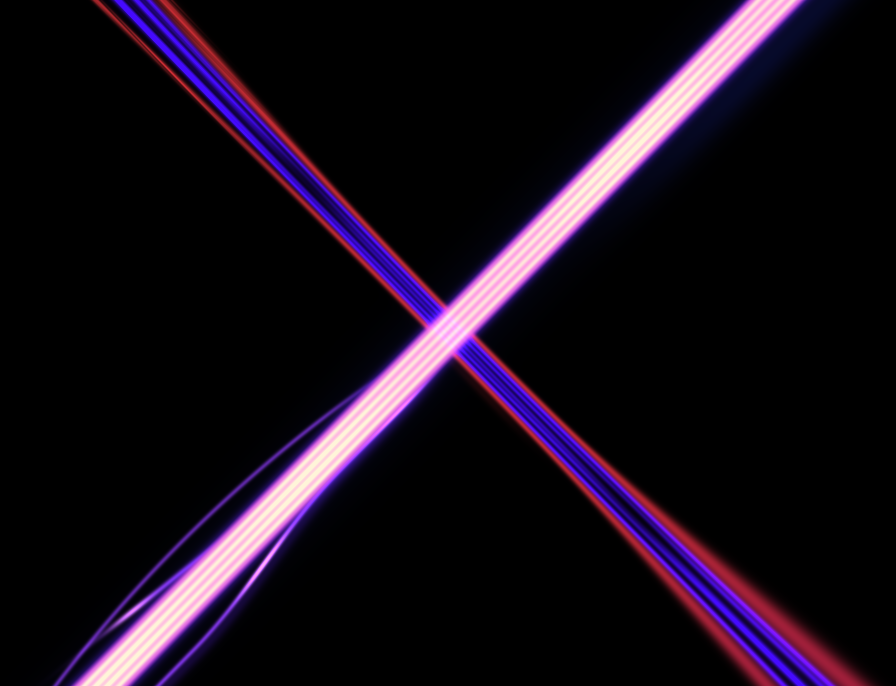
A Shadertoy shader for this background:

```glsl
// Two crossing beams of light on black: a bright pink-cream one over a dark red-blue one.

// Placement, in canvas heights from the canvas centre
const vec2 BRIGHT_ORIGIN = vec2(0.008, 0.022);
const vec2 BRIGHT_DIR = vec2(0.701, 0.713);
const vec2 DARK_ORIGIN = vec2(0.003, 0.029);
const vec2 DARK_DIR = vec2(-0.701, 0.713);
const float BRIGHT_HALF = 0.0285;
const float STRIPE_PERIOD = 0.4;
const float DARK_BOW = 0.0085;
const int BLUE_FIBRES = 5;

// Colours
const vec3 CREAM = vec3(1.0, 0.96, 0.85);
const vec3 PINK = vec3(1.0, 0.62, 0.90);
const vec3 MAGENTA = vec3(0.80, 0.28, 0.88);
const vec3 HALO = vec3(0.20, 0.07, 0.50);
const vec3 STRAND = vec3(0.42, 0.17, 0.72);
const vec3 NIGHT_BLUE = vec3(0.02, 0.03, 0.13);
const vec3 BLUE = vec3(0.27, 0.04, 1.0);
const vec3 RED = vec3(0.72, 0.16, 0.17);
const vec3 CRIMSON = vec3(0.62, 0.12, 0.22);

float hash(float n) {
    n = fract(n * 0.1031);
    n *= n + 33.33;
    return fract(n * (n + n));
}

float noise(float x) {
    float cell = floor(x);
    float f = fract(x);
    return mix(hash(cell + 50.0), hash(cell + 51.0), f * f * (3.0 - 2.0 * f));
}

// Soft line of the given width around zero
float bell(float x, float width) {
    float k = x / width;
    return exp(-k * k);
}

// x: distance across the beam to its right, y: distance along it
vec2 beamSpace(vec2 p, vec2 origin, vec2 dir) {
    vec2 q = p - origin;
    return vec2(dot(q, vec2(dir.y, -dir.x)), dot(q, dir));
}

vec3 darkBeam(vec2 p) {
    vec2 q = beamSpace(p, DARK_ORIGIN, DARK_DIR);
    float s = q.y;
    float d = q.x + DARK_BOW * (1.0 - 2.0 * s * s);
    float low = smoothstep(0.2, 0.75, -s);
    float high = smoothstep(0.15, 0.65, s);

    // Red rims, wide and soft at the lower end, streaked at the upper end
    float rim = 0.019 + 0.038 * s * s;
    float side = step(0.0, d);
    float soft = 0.0042 + low * mix(0.009, 0.014, side) + high * 0.005 * side;
    float red = bell(abs(d) - rim - 0.003 * low, soft);
    float streak = noise(d * 420.0 + s * 3.0);
    red *= mix(1.0, 0.45 + 0.75 * streak, high);
    red += 0.14 * bell(d + rim + 0.010, 0.006) * bell(s + 0.1, 0.09);

    // Blue fibres that spread and drift apart along the beam
    float v = d / (0.0165 + 0.018 * s * s);
    float blue = 0.16 * bell(v, 0.9);
    for (int i = 0; i < BLUE_FIBRES; i++) {
        float k = float(i) / float(BLUE_FIBRES - 1) * 2.0 - 1.0;
        float drift = (hash(float(i) + 7.0) - 0.5) * 0.45 * s;
        blue += mix(0.55, 0.95, abs(k)) * bell(v - 0.8 * k - drift, 0.17);
    }
    float hollow = bell(s - 0.29, 0.10) + bell(s + 0.385, 0.11);
    blue *= 1.0 - 0.75 * hollow * bell(v - 0.1, 0.5);
    blue *= mix(1.0, 0.6 + 0.6 * streak, high);

    return mix(RED, CRIMSON, low) * red + BLUE * min(blue, 1.0);
}

// Thin strands that peel off the lower half of the bright beam
vec3 looseStrands(float d, float s) {
    float bend = s + 0.52;
    float arc = bell(d + 0.064 - 0.24 * bend * bend, 0.0035) * smoothstep(-0.08, -0.25, s * 1.0 + 0.0 < -0.08 ? -0.25 : s);
    arc = bell(d + 0.064 - 0.24 * bend * bend, 0.0035) * (1.0 - smoothstep(-0.25, -0.08, s));
    float spur = bell(d + 0.045 - 0.12 * (s + 0.63), 0.004) * bell(s + 0.57, 0.11);
    float path = 0.027 + 0.032 * (1.0 - smoothstep(-0.60, -0.26, s));
    float reach = 1.0 - smoothstep(-0.14, -0.04, s);
    float tail = bell(d - path, 0.0035) * reach;
    float haze = bell(d - path - 0.008, 0.009) * reach;
    float sparks = bell(s + 0.63, 0.035) * spur
                 + (bell(s + 0.44, 0.05) + bell(s + 0.14, 0.06)) * tail;
    return STRAND * (0.85 * arc + spur + tail) + HALO * 0.4 * haze + PINK * 0.8 * sparks;
}

void mainImage(out vec4 fragColor, in vec2 fragCoord) {
    vec2 p = (fragCoord - 0.5 * iResolution.xy) / iResolution.y;
    vec2 q = beamSpace(p, BRIGHT_ORIGIN, BRIGHT_DIR);
    float d = q.x;
    float s = q.y;
    float v = d / (BRIGHT_HALF + 0.003 * s * s);
    float across = abs(v);

    // Striped core with two warm stretches
    float stripe = 0.5 - 0.5 * cos(6.2832 * v / STRIPE_PERIOD);
    float warm = bell(s - 0.37, 0.16) + bell(s + 0.30, 0.16);
    float pale = 0.5 * smoothstep(0.4, 0.7, -s);
    float cream = clamp(0.75 * stripe + (0.6 * warm + pale) * bell(v, 0.6), 0.0, 1.0);
    vec3 core = mix(PINK, CREAM, cream);
    core = mix(core, MAGENTA, smoothstep(0.62, 1.0, across));
    float cover = 1.0 - smoothstep(0.82, 1.12, across);

    // Glow beside the core, and a faint wash at the upper right
    vec3 glow = HALO * bell(max(across - 0.85, 0.0), 0.33);
    glow += NIGHT_BLUE * bell(d - 0.055, 0.025) * smoothstep(0.15, 0.6, s);
    glow += NIGHT_BLUE * 0.7 * bell(d, 0.055);

    vec3 color = darkBeam(p) + glow + looseStrands(d, s);
    color = mix(color, core + 0.12 * darkBeam(p), cover);
    fragColor = vec4(clamp(color, 0.0, 1.0), 1.0);
}
```
